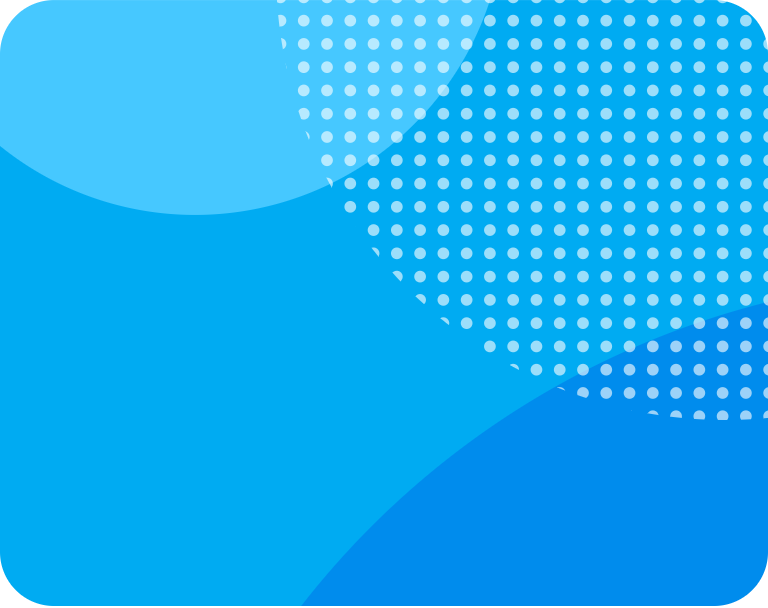
This background is drawn by a WebGL 1 fragment shader. Its source:

```glsl
precision highp float;
// A rounded card in flat blues: a pale disc at the upper left, a deep disc at the lower
// right, and a grid of translucent dots clipped by a third disc at the upper right.
// Shapes are signed distances, in units of the canvas width with the origin lower left.

uniform vec2 u_resolution;

// Colours
const vec3 PAPER = vec3(1.0);
const vec3 BASE_BLUE = vec3(0.0, 0.67, 0.95);
const vec3 PALE_BLUE = vec3(0.275, 0.785, 1.0);
const vec3 DEEP_BLUE = vec3(0.0, 0.55, 0.93);
const vec3 DOT_COLOUR = vec3(1.0);
const float DOT_OPACITY = 0.61;

// Card
const vec2 CARD_CENTRE = vec2(0.5, 0.3971);
const vec2 CARD_HALF_SIZE = vec2(0.5, 0.3945);
const float CARD_CORNER = 0.0703;

// Large discs
const vec2 PALE_CENTRE = vec2(0.2539, 0.9154);
const float PALE_RADIUS = 0.4036;
const vec2 DEEP_CENTRE = vec2(1.2698, -0.6802);
const float DEEP_RADIUS = 1.112;

// Dot grid and the disc that clips it
const vec2 CLIP_CENTRE = vec2(0.944, 0.8294);
const float CLIP_RADIUS = 0.5846;
const vec2 DOT_ANCHOR = vec2(0.4561, 0.5224);
const float DOT_PITCH = 0.0303;
const float DOT_RADIUS = 0.0076;

float discDistance(vec2 p, vec2 centre, float radius) {
  return length(p - centre) - radius;
}

float roundedBoxDistance(vec2 p, vec2 halfSize, float corner) {
  vec2 q = abs(p) - halfSize + corner;
  return length(max(q, 0.0)) + min(max(q.x, q.y), 0.0) - corner;
}

// Distance to the nearest dot of an endless square grid
float dotGridDistance(vec2 p) {
  vec2 cell = mod(p - DOT_ANCHOR + 0.5 * DOT_PITCH, DOT_PITCH) - 0.5 * DOT_PITCH;
  return length(cell) - DOT_RADIUS;
}

// Turns a distance into coverage with an edge one pixel wide
float coverage(float d) {
  return clamp(0.5 - d * u_resolution.x, 0.0, 1.0);
}

void main() {
  vec2 p = gl_FragCoord.xy / u_resolution.x;

  // Flat discs
  vec3 colour = BASE_BLUE;
  colour = mix(colour, PALE_BLUE, coverage(discDistance(p, PALE_CENTRE, PALE_RADIUS)));
  colour = mix(colour, DEEP_BLUE, coverage(discDistance(p, DEEP_CENTRE, DEEP_RADIUS)));

  // Clipped dots
  float dots = max(dotGridDistance(p), discDistance(p, CLIP_CENTRE, CLIP_RADIUS));
  colour = mix(colour, DOT_COLOUR, DOT_OPACITY * coverage(dots));

  // Rounded card on paper
  float card = roundedBoxDistance(p - CARD_CENTRE, CARD_HALF_SIZE, CARD_CORNER);
  gl_FragColor = vec4(mix(PAPER, colour, coverage(card)), 1.0);
}
```
